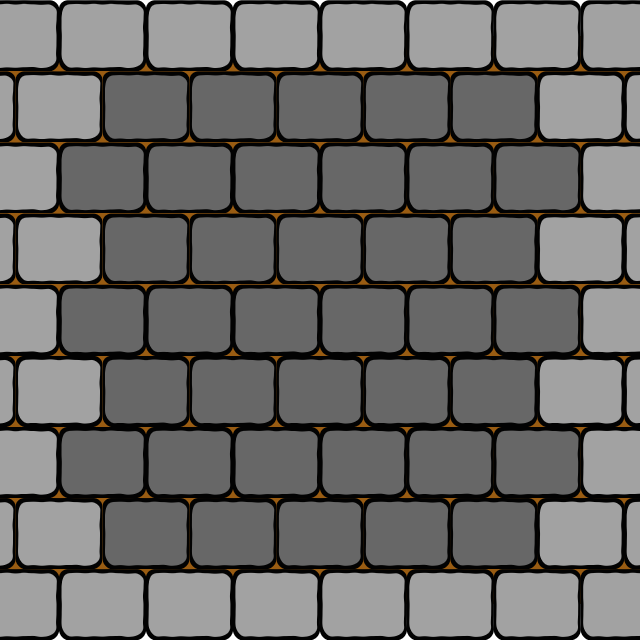
Give the GLSL for this pattern, as a Shadertoy shader.

```glsl
// Cobbled wall in running bond: dark stones framed by light ones, inked outlines, earth in the gaps.
#define ROWS 9.0
#define PITCH 0.13585
#define FIRST_JOINT 0.0922
#define FACE_HALF vec2(0.0638, 0.0495)
#define INK_HALF vec2(0.0682, 0.0558)
#define TOP_RADIUS 0.0145
#define BOTTOM_RADIUS 0.0180
#define WOBBLE 0.0024
#define GRAIN 75.0
#define DARK_REACH 0.375

const vec3 DARK_STONE = vec3(0.402);
const vec3 LIGHT_STONE = vec3(0.635);
const vec3 INK = vec3(0.006);
const vec3 EARTH = vec3(0.60, 0.36, 0.07);
const vec3 PAPER = vec3(1.0);

float hash(vec2 p) {
    vec3 q = fract(vec3(p.xyx) * 0.1031);
    q += dot(q, q.yzx + 33.33);
    return fract((q.x + q.y) * q.z);
}

float valueNoise(vec2 p) {
    vec2 i = floor(p), f = fract(p);
    f = f * f * (3.0 - 2.0 * f);
    float low = mix(hash(i), hash(i + vec2(1, 0)), f.x);
    float high = mix(hash(i + vec2(0, 1)), hash(i + vec2(1, 1)), f.x);
    return mix(low, high, f.y);
}

float roundedBox(vec2 p, vec2 halfSize, float radius) {
    vec2 q = abs(p) - halfSize + radius;
    return length(max(q, 0.0)) + min(max(q.x, q.y), 0.0) - radius;
}

float coverage(float d, float pixel) {
    return clamp(0.5 - d / pixel, 0.0, 1.0);
}

void mainImage(out vec4 fragColor, in vec2 fragCoord) {
    vec2 uv = fragCoord / iResolution.xy;
    float pixel = 1.0 / iResolution.y;

    // Rows count from the top; every other row shifts by half a stone
    float row = floor((1.0 - uv.y) * ROWS);
    float start = FIRST_JOINT - 0.5 * PITCH * mod(row, 2.0);
    float column = floor((uv.x - start) / PITCH);
    vec2 center = vec2(start + (column + 0.5) * PITCH, 1.0 - (row + 0.5) / ROWS - 0.0007);
    vec2 p = uv - center;

    // One hand-cut stone, repeated: rough face inside a smoother ink shape
    float radius = p.y > 0.0 ? TOP_RADIUS : BOTTOM_RADIUS;
    float rough = WOBBLE * (valueNoise(p * GRAIN + 40.0) - 0.5);
    rough *= mix(0.5, 1.0, smoothstep(0.02, 0.045, abs(p.y)));
    float face = roundedBox(p, FACE_HALF, radius - 0.001) + rough;
    float ink = roundedBox(p, INK_HALF, radius) + 0.15 * rough;

    // Light frame around the dark field, bare paper beyond the wall
    bool inField = row > 0.5 && row < ROWS - 1.5 && abs(center.x - 0.5) < DARK_REACH;
    vec3 stone = inField ? DARK_STONE : LIGHT_STONE;
    bool outside = abs(uv.y - 0.5) > 0.5 - 0.5 / ROWS;
    vec3 color = outside ? PAPER : EARTH;

    color = mix(color, INK, coverage(ink, pixel));
    color = mix(color, stone, coverage(face, pixel));
    fragColor = vec4(color, 1.0);
}
```
